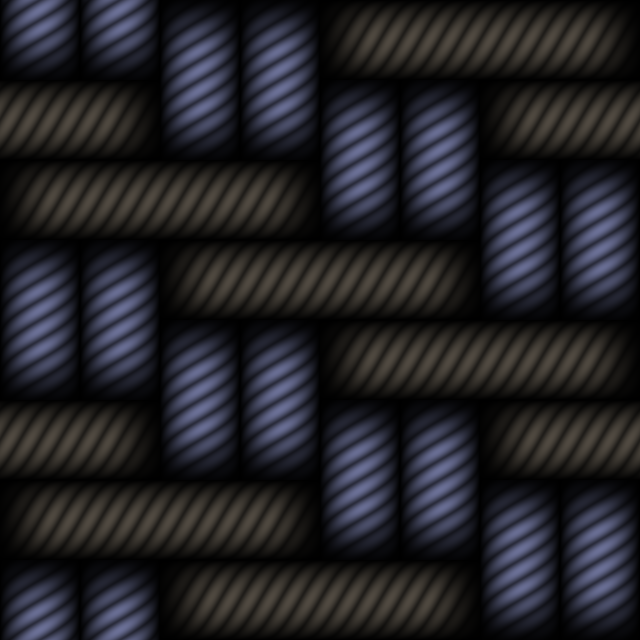
Reproduce this pattern procedurally as a Shadertoy shader.

```glsl
// Diagonal weave of twisted rope strands: paired blue uprights and long brown crossings.

const float PI = 3.14159265;
const float CELLS = 8.0;           // strand widths across the canvas
const float PLIES_PER_CELL = 4.0;  // twisted plies per strand width of length
const float TWIST = 0.29;          // lean of the plies
const vec3 BLUE = vec3(0.42, 0.44, 0.59);
const vec3 BROWN = vec3(0.315, 0.29, 0.255);

// Helical plies wrapped on a cylinder, with soft dark grooves.
float plies(float across, float along) {
    float wrap = TWIST * asin(clamp(2.0 * across - 1.0, -1.0, 1.0));
    float wave = sin(PI * PLIES_PER_CELL * (along + wrap));
    return mix(0.32, 1.0, sqrt(wave * wave + 0.015));
}

// Rounded strand, darkening toward its sides and its tucked ends.
float strand(float across, float along, float len) {
    float sides = sin(PI * across);
    float ends = smoothstep(-0.1, 0.72, min(along, len - along));
    return sides * ends * plies(across, along);
}

// Stepped weave: each pair of uprights sits one row below the pair to its left.
vec3 weave(vec2 grid) {
    float pairIndex = floor(grid.x * 0.5);
    float stage = mod(floor(grid.y) - pairIndex + 1.0, 4.0);
    vec2 cell = fract(grid);
    if (stage < 1.5) {
        return BLUE * strand(cell.x, stage + cell.y, 2.0);
    }
    float along = 2.0 * (3.0 - stage + fract(grid.x * 0.5));
    return BROWN * strand(cell.y, along, 4.0);
}

void mainImage(out vec4 fragColor, in vec2 fragCoord) {
    vec2 uv = fragCoord / iResolution.xy;
    vec2 grid = CELLS * vec2(uv.x, 1.0 - uv.y);  // rows counted downward
    fragColor = vec4(weave(grid), 1.0);
}
```
